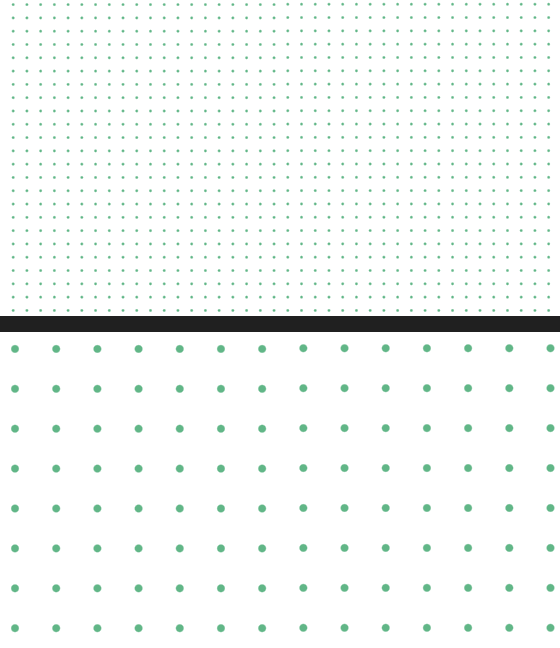
Top, the full canvas; bottom, a detail of the centre.
Write a WebGL 1 fragment shader that draws this pattern.

```glsl
precision highp float;
// Regular grid of small green dots on white, with the right half set slightly taller.

uniform vec2 u_resolution;

// Lengths are fractions of the canvas height.
const vec2  GRID_COUNT   = vec2(40.0, 24.0);
const vec2  FIRST_DOT    = vec2(0.0417, 0.0176);  // lower left dot centre
const float COLUMN_PITCH = 0.04345;
const float LEFT_PITCH   = 0.04208;               // row spacing, left half
const float RIGHT_PITCH  = 0.04213;               // row spacing, right half
const float DOT_RADIUS   = 0.0041;
const float EDGE_PIXELS  = 1.3;                   // width of the smoothed edge
const vec3  PAPER_COLOR  = vec3(1.0);
const vec3  DOT_COLOR    = vec3(0.38, 0.715, 0.53);

// Signed distance to the nearest dot of the finite grid.
float dotGridDistance(vec2 p) {
  float lastColumn = GRID_COUNT.x - 1.0;
  float column = clamp(floor((p.x - FIRST_DOT.x) / COLUMN_PITCH + 0.5), 0.0, lastColumn);

  // Row spacing changes at the middle column.
  float rightHalf = step(0.5 * lastColumn, column);
  float rowPitch = mix(LEFT_PITCH, RIGHT_PITCH, rightHalf);
  float row = clamp(floor((p.y - FIRST_DOT.y) / rowPitch + 0.5), 0.0, GRID_COUNT.y - 1.0);

  vec2 center = FIRST_DOT + vec2(column * COLUMN_PITCH, row * rowPitch);
  return length(p - center) - DOT_RADIUS;
}

void main() {
  vec2 p = gl_FragCoord.xy / u_resolution.y;
  float edge = EDGE_PIXELS / u_resolution.y;
  float coverage = clamp(0.5 - dotGridDistance(p) / edge, 0.0, 1.0);
  gl_FragColor = vec4(mix(PAPER_COLOR, DOT_COLOR, coverage), 1.0);
}
```
